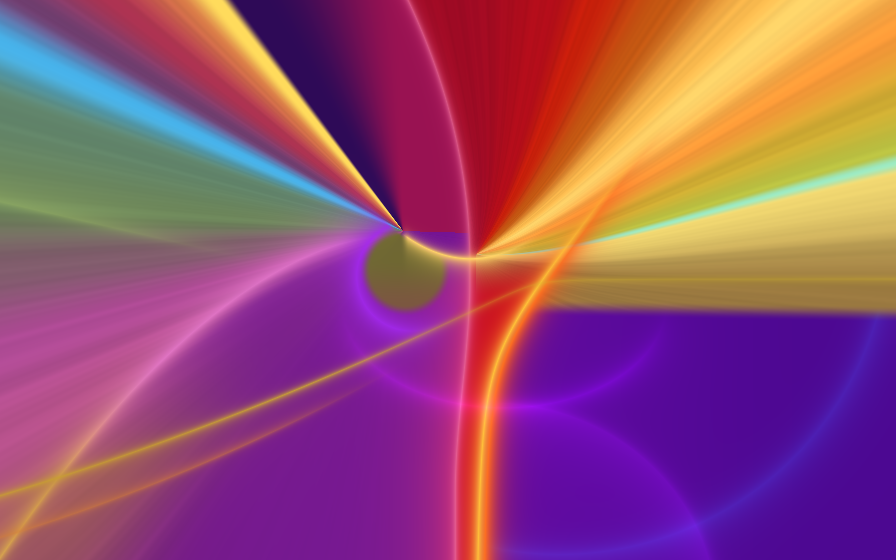
Give the GLSL for this background, as a Shadertoy shader.

```glsl
// Abstract fan of silky light rays, curved ribbons and a small violet swirl.

// Glow around d = 0 with separate falloffs on the negative and positive side.
float streak(float d, float before, float after) {
    return exp(-abs(d) / (d < 0.0 ? before : after));
}

float gradientNoise(float x) {
    float i = floor(x), f = x - i;
    float g0 = fract(sin(i * 127.1) * 437.58) * 2.0 - 1.0;
    float g1 = fract(sin((i + 1.0) * 127.1) * 437.58) * 2.0 - 1.0;
    return mix(g0 * f, g1 * (f - 1.0), f * f * (3.0 - 2.0 * f));
}

// Blend colour stops (rgb, angle) around a centre.
vec3 blendStops(vec4 stops[12], float angle) {
    vec3 col = stops[0].rgb;
    for (int i = 1; i < 12; i++)
        col = mix(col, stops[i].rgb, smoothstep(stops[i - 1].w, stops[i].w, angle));
    return col * (1.0 + 0.10 * gradientNoise(angle * 23.0) + 0.06 * gradientNoise(angle * 71.0));
}

vec3 leftFan(vec2 d) {
    float angle = atan(d.x, d.y);
    if (angle > 1.6) angle -= 6.28319;
    vec4 stops[12] = vec4[12](
        vec4(0.45, 0.07, 0.58, -2.98), vec4(0.46, 0.11, 0.50, -2.60),
        vec4(0.60, 0.32, 0.38, -2.30), vec4(0.72, 0.32, 0.55, -2.05),
        vec4(0.68, 0.29, 0.58, -1.85), vec4(0.50, 0.36, 0.42, -1.66),
        vec4(0.42, 0.52, 0.35, -1.50), vec4(0.38, 0.52, 0.42, -1.26),
        vec4(0.28, 0.70, 0.92, -1.13), vec4(0.45, 0.25, 0.45, -1.03),
        vec4(0.68, 0.20, 0.32, -0.90), vec4(0.85, 0.48, 0.28, -0.75));
    vec3 col = blendStops(stops, angle);
    col = mix(col, vec3(1.0, 0.86, 0.36), smoothstep(-0.77, -0.69, angle));
    vec3 shade = mix(vec3(0.18, 0.04, 0.34), vec3(0.60, 0.07, 0.32), smoothstep(-0.55, 0.0, angle));
    return mix(col, shade, smoothstep(-0.67, -0.63, angle));
}

vec3 rightFan(vec2 d) {
    float angle = atan(d.x, d.y) - 0.3 * exp(-4.5 * length(d));
    vec4 stops[12] = vec4[12](
        vec4(0.62, 0.04, 0.14, -0.10), vec4(0.70, 0.05, 0.10, 0.25),
        vec4(0.78, 0.12, 0.04, 0.40), vec4(0.76, 0.34, 0.07, 0.62),
        vec4(0.97, 0.72, 0.30, 0.82), vec4(1.00, 0.84, 0.42, 0.91),
        vec4(0.97, 0.60, 0.22, 1.08), vec4(0.82, 0.68, 0.20, 1.21),
        vec4(0.73, 0.76, 0.26, 1.32), vec4(0.62, 0.92, 0.76, 1.347),
        vec4(0.94, 0.84, 0.44, 1.375), vec4(0.60, 0.47, 0.25, 1.66));
    return blendStops(stops, angle);
}

void mainImage(out vec4 fragColor, in vec2 fragCoord) {
    vec2 p = fragCoord / iResolution.xy * vec2(1.6, 1.0);
    float x = p.x, y = p.y;

    // Curves that divide the scene
    float rise = max(y - 0.53, 0.0);
    float pinkD = x - (0.813 + 0.026 * smoothstep(0.12, 0.5, y) - 0.5 * rise * rise);
    float bend = y - 0.37;
    float emberD = x - (0.846 + 0.4 * (bend + sqrt(bend * bend + 0.0144)));
    float arcD = (y - 0.578 + 1.1 * pow(max(0.69 - x, 0.0), 1.75)) * 0.75;
    float ribbonD = y - 0.538 - 3.0 * (x - 0.84) * (x - 0.84);

    // Left side: rays, then violet below the pink arc
    vec3 left = leftFan(p - vec2(0.72, 0.5875));
    float belowArc = smoothstep(0.01, -0.03, arcD);
    left = mix(left, vec3(0.46, 0.10, 0.57), 0.85 * belowArc * smoothstep(0.12, 0.5, x));
    float greenD = y - 0.64 + 0.23 * x;
    left = mix(left, vec3(0.62, 0.73, 0.40), 0.5 * streak(greenD, 0.008, 0.03) * smoothstep(0.5, 0.1, x));
    float arcFade = smoothstep(0.72, 0.6, x);
    vec3 arcTint = mix(vec3(0.92, 0.75, 0.28), vec3(0.93, 0.50, 0.83), smoothstep(0.05, 0.3, x));
    left = mix(left, arcTint, 0.75 * arcFade * streak(arcD, 0.012, 0.022));

    // Right side: rays above a deep violet floor
    vec3 right = rightFan(p - vec2(0.85, 0.546));
    vec3 violet = mix(vec3(0.37, 0.04, 0.62), vec3(0.30, 0.03, 0.57), smoothstep(0.9, 1.5, x));
    float sweepD = length((p - vec2(0.88, -0.10)) / vec2(1.0, 0.95)) - 0.40;
    violet += vec3(0.10, 0.01, 0.14) * streak(sweepD, 0.07, 0.012);
    violet += vec3(0.0, 0.09, 0.13) * streak(length(p - vec2(1.0, 0.60)) - 0.59, 0.02, 0.03);
    right = mix(right, violet, smoothstep(0.465, 0.435, y + 0.018 * (x - 1.0)));
    float lower = smoothstep(0.58, 0.46, y);
    right = mix(right, vec3(0.78, 0.05, 0.12), lower * smoothstep(0.012, -0.012, emberD));
    float emberFade = smoothstep(0.82, 0.46, y);
    right = mix(right, vec3(0.98, 0.25, 0.08), emberFade * streak(emberD - 0.012, 0.025, 0.024));
    right = mix(right, vec3(1.0, 0.76, 0.22), emberFade * streak(emberD, 0.012, 0.012));

    // Join both sides along the pink seam
    vec3 col = mix(left, right, smoothstep(-0.003, 0.003, pinkD));
    float seam = mix(0.45, 0.85, lower);
    col = mix(col, vec3(0.84, 0.20, 0.46), seam * streak(pinkD, 0.045 * lower + 0.012, 0.012));
    col = mix(col, vec3(0.96, 0.50, 0.66), 0.55 * streak(pinkD, 0.005, 0.005));

    // Violet swirl around an olive disc, clipped by the ribbon
    float underRibbon = smoothstep(0.004, -0.008, ribbonD);
    float ringD = length(p - vec2(0.735, 0.507)) - 0.098;
    float ringSide = smoothstep(0.85, 0.70, x) * underRibbon;
    col = mix(col, vec3(0.64, 0.16, 0.94), 0.88 * ringSide * streak(ringD, 0.03, 0.03));
    float discD = length(p - vec2(0.724, 0.517)) - 0.074;
    vec3 olive = mix(vec3(0.48, 0.36, 0.22), vec3(0.43, 0.43, 0.16), smoothstep(0.45, 0.54, y));
    col = mix(col, olive, 0.92 * underRibbon * smoothstep(0.008, -0.012, discD));
    float tailD = length((p - vec2(0.90, 0.46)) / vec2(1.0, 0.65)) - 0.29;
    col += vec3(0.12, 0.0, 0.20) * streak(tailD, 0.025, 0.025) * smoothstep(0.48, 0.30, y);

    // Fine golden threads
    float climb = 0.115 + 0.3 * x + 0.11 * x * x - 0.502;
    float threadD = y - 0.502 - 0.5 * (climb - sqrt(climb * climb + 0.0004));
    float threadFade = mix(0.85, 0.4, smoothstep(0.5, 0.9, x));
    col = mix(col, vec3(0.84, 0.72, 0.16), threadFade * streak(threadD, 0.007, 0.005));
    col = mix(col, vec3(0.70, 0.48, 0.24), 0.4 * streak(threadD, 0.05, 0.015) * smoothstep(0.7, 0.2, x));
    float secondD = y - 0.04 - 0.3 * x - 0.18 * x * x;
    col = mix(col, vec3(0.83, 0.49, 0.22), 0.6 * streak(secondD, 0.005, 0.012) * smoothstep(0.75, 0.4, x));

    // Pale ribbon linking the two ray centres
    float ribbonFade = smoothstep(0.715, 0.73, x) * smoothstep(0.98, 0.87, x);
    col = mix(col, vec3(1.0, 0.83, 0.40), ribbonFade * streak(ribbonD, 0.015, 0.007));
    fragColor = vec4(clamp(col, 0.0, 1.0), 1.0);
}
```
